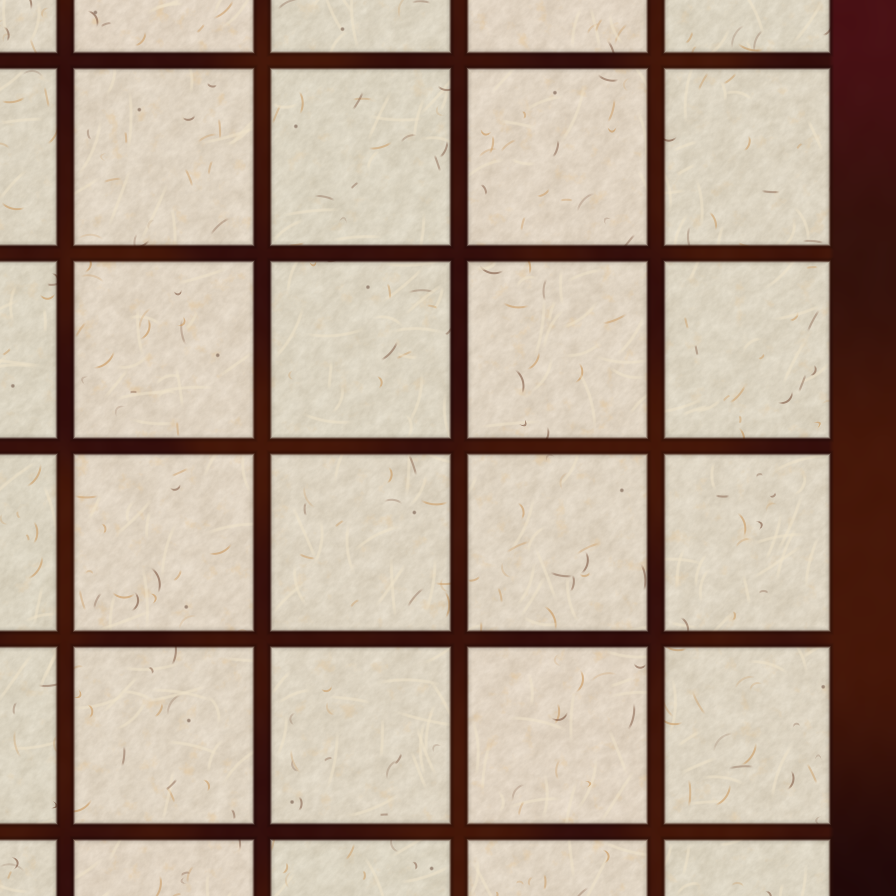
This pattern is drawn by a WebGL 2 fragment shader. Its source:

```glsl
#version 300 es
precision highp float;

uniform vec2 u_resolution;
out vec4 fragColor;

vec2 hash2(vec2 p) {
    vec3 q = fract(vec3(p.xyx) * vec3(0.1031, 0.1030, 0.0973));
    q += dot(q, q.yzx + 33.33);
    return fract((q.xx + q.yz) * q.zy);
}

float gradientDot(vec2 cell, vec2 offset) {
    float angle = 6.2832 * hash2(cell + 91.0).x;
    return dot(vec2(cos(angle), sin(angle)), offset);
}

float gradientNoise(vec2 p) {
    vec2 i = floor(p), f = fract(p);
    vec2 u = f * f * f * (f * (f * 6.0 - 15.0) + 10.0);
    vec2 e = vec2(1.0, 0.0);
    return mix(mix(gradientDot(i, f), gradientDot(i + e, f - e), u.x),
               mix(gradientDot(i + e.yx, f - e.yx), gradientDot(i + 1.0, f - 1.0), u.x), u.y);
}

float fbm(vec2 p) {
    float sum = 0.0, amplitude = 0.6;
    for (int i = 0; i < 4; i++) {
        sum += amplitude * gradientNoise(p);
        p = mat2(1.6, 1.2, -1.2, 1.6) * p + 7.3;
        amplitude *= 0.55;
    }
    return sum;
}

// Coverage of a short bent strand centred on the origin
float fibre(vec2 p, float angle, float halfLength, float bend, float width) {
    float c = cos(angle), s = sin(angle);
    p = mat2(c, -s, s, c) * p;
    float t = p.x / halfLength;
    float d = abs(p.y - bend * (t * t - 0.4));
    return (1.0 - smoothstep(width * 0.3, width * 1.6, d)) * (1.0 - smoothstep(0.5, 1.0, abs(t)));
}

vec3 paperColor(vec2 local, vec2 pane) {
    vec2 seed = hash2(pane + 17.0);
    vec2 p = local + seed * 40.0;
    float warmth = mod(pane.x + 1.0, 2.0) * 0.6 + seed.x * 0.4;
    vec3 color = mix(vec3(0.857, 0.828, 0.755), vec3(0.880, 0.826, 0.757), warmth);

    // Cloudy pulp, stretched along the diagonal
    vec2 grain = vec2(p.x + p.y, p.y - p.x) * vec2(0.7, 1.1);
    color += 0.075 * fbm(grain * 32.0) * vec3(0.9, 1.0, 1.15);
    color += 0.050 * fbm(grain * 105.0 + 5.0);
    float ochre = smoothstep(0.12, 0.55, fbm(p * 42.0 + 13.0));
    color = mix(color, vec3(0.89, 0.77, 0.60), ochre * (0.25 + 0.3 * warmth));

    // Scattered pale, tan and dark strands
    for (int i = 0; i < 26; i++) {
        vec2 key = pane * 37.0 + vec2(float(i) * 3.1, float(i) * 7.7) + 200.0;
        vec2 place = (hash2(key) - 0.5) * 0.2;
        vec2 form = hash2(key + 51.0);
        vec2 kind = hash2(key + 83.0);
        float angle = 0.9 + (form.x - 0.5) * 2.4;
        bool pale = kind.x < 0.5;
        float halfLength = pale ? 0.012 + 0.027 * form.y : 0.004 + 0.012 * form.y;
        float strand = fibre(local - place, angle, halfLength, (kind.y - 0.5) * 0.012,
                             pale ? 0.0017 : 0.0012);
        vec3 tint = pale ? vec3(0.94, 0.89, 0.79)
                         : mix(vec3(0.80, 0.62, 0.41), vec3(0.53, 0.39, 0.31), step(0.8, kind.x));
        color = mix(color, tint, strand * (pale ? 0.55 : 0.2 + 0.5 * kind.y));
    }

    // Small dark fleck
    vec2 fleck = (hash2(pane + 61.0) - 0.5) * 0.16;
    float speck = 1.0 - smoothstep(0.0008, 0.0030, length(local - fleck));
    return mix(color, vec3(0.48, 0.38, 0.32), speck * 0.65 * step(0.35, seed.y));
}

vec3 woodColor(vec2 uv) {
    float tone = gradientNoise(uv * vec2(7.0, 5.0) + 3.0);
    vec3 color = mix(vec3(0.20, 0.055, 0.045), vec3(0.27, 0.092, 0.035),
                     smoothstep(-0.35, 0.35, tone));
    return color + 0.012 * gradientNoise(uv * vec2(50.0, 36.0));
}

void main() {
    vec2 uv = gl_FragCoord.xy / u_resolution;
    float blur = max(0.0020, 0.75 / min(u_resolution.x, u_resolution.y));

    // Lattice bars lie on the borders between panes
    vec2 pitch = vec2(0.2197, 0.2152);
    vec2 grid = (uv - vec2(0.0729, 0.0716)) / pitch;
    vec2 pane = floor(grid);
    vec2 local = (fract(grid) - 0.5) * pitch;
    vec2 barDistance = pitch * 0.5 - abs(local) - vec2(0.0098, 0.0092);
    float frameDistance = 0.9258 - uv.x;
    float edge = min(min(barDistance.x, barDistance.y), frameDistance);

    // Paper dims slightly beside the wood
    vec3 paper = paperColor(local, pane + 8.0);
    paper *= 1.0 - 0.10 * (1.0 - smoothstep(0.0, 0.006, edge));

    // Wood has darker rims, and the side frame changes tone with height
    vec3 wood = woodColor(uv);
    vec3 frame = mix(vec3(0.13, 0.035, 0.035), vec3(0.275, 0.092, 0.035), smoothstep(0.0, 0.27, uv.y));
    frame = mix(frame, vec3(0.205, 0.070, 0.045), smoothstep(0.48, 0.70, uv.y));
    frame = mix(frame, vec3(0.285, 0.065, 0.080), smoothstep(0.70, 0.98, uv.y));
    frame += 0.010 * gradientNoise(uv * vec2(30.0, 24.0));
    wood = mix(wood, frame, smoothstep(-0.002, 0.006, -frameDistance));
    wood *= 1.0 - 0.22 * smoothstep(-0.006, -0.001, edge);

    fragColor = vec4(mix(wood, paper, smoothstep(-blur, blur, edge)), 1.0);
}
```
